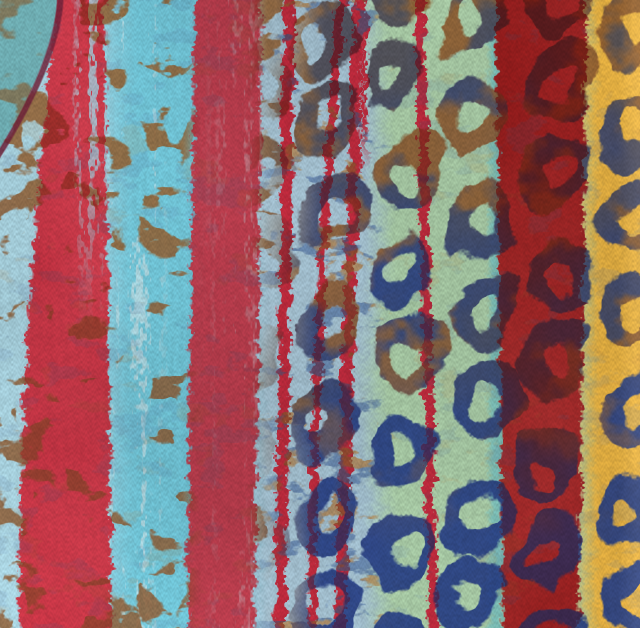
Reproduce this pattern procedurally as a Shadertoy shader.

```glsl
float hash(vec2 p) {
    return fract(sin(dot(p, vec2(127.1, 311.7))) * 43758.5453);
}

float noise(vec2 p) {
    vec2 i = floor(p), f = fract(p);
    f = f * f * (3.0 - 2.0 * f);
    return mix(mix(hash(i), hash(i + vec2(1, 0)), f.x),
               mix(hash(i + vec2(0, 1)), hash(i + vec2(1, 1)), f.x), f.y);
}

float fbm(vec2 p) {
    float sum = 0.0, amp = 0.53;
    for (int i = 0; i < 4; i++) {
        sum += amp * noise(p);
        p = p * 2.03 + 17.3;
        amp *= 0.5;
    }
    return sum;
}

float band(float x, float left, float right, float soft) {
    return smoothstep(left - soft, left + soft, x)
         * (1.0 - smoothstep(right - soft, right + soft, x));
}

// Signed distance to a staggered field of lobed, tilted leopard rings
float rosettes(vec2 p) {
    vec2 cellSize = vec2(0.118, 0.148);
    p += 0.026 * (vec2(noise(p * 24.0), noise(p * 24.0 + 40.0)) - 0.5);
    p += 0.008 * (vec2(noise(p * 75.0), noise(p * 75.0 + 9.0)) - 0.5);
    float column = floor(p.x / cellSize.x), nearest = 1.0;
    for (int i = -1; i <= 1; i++) {
        float c = column + float(i);
        float shift = 0.5 * mod(c, 2.0);
        float row = floor(p.y / cellSize.y - shift);
        for (int j = -1; j <= 1; j++) {
            vec2 id = vec2(c, row + float(j));
            float h = hash(id + 3.0), k = hash(id + 31.0);
            vec2 center = (id + vec2(0.5, 0.5 + shift) + 0.24 * (vec2(h, k) - 0.5)) * cellSize;
            float tilt = 0.2 + 0.6 * k;
            vec2 r = mat2(cos(tilt), sin(tilt), -sin(tilt), cos(tilt)) * (p - center);
            r.x *= 1.25;
            float angle = atan(r.y, r.x);
            float radius = 0.040 + 0.007 * h + 0.003 * sin(3.0 * angle + 6.3 * k);
            float width = 0.018 + 0.005 * sin(angle + 6.3 * h);
            nearest = min(nearest, abs(length(r) - radius) - width);
        }
    }
    return nearest;
}

void mainImage(out vec4 fragColor, in vec2 fragCoord) {
    vec2 p = fragCoord / iResolution.x;
    float y = fragCoord.y / iResolution.y;
    float grain = noise(p * 260.0) - 0.5;
    float x = p.x + 0.010 * (noise(p * vec2(45.0, 85.0)) - 0.5) + 0.009 * grain;
    float cloud = fbm(p * 5.0), blot = fbm(p * vec2(20.0, 30.0) + 5.0);

    // Ground: pale blue, cyan, grey blue, green, yellow
    vec3 col = mix(vec3(0.64, 0.80, 0.85), vec3(0.43, 0.75, 0.82), smoothstep(0.12, 0.22, x));
    col = mix(col, vec3(0.62, 0.73, 0.79), smoothstep(0.36, 0.42, x));
    col = mix(col, vec3(0.64, 0.77, 0.63), smoothstep(0.55, 0.61, x + 0.06 * (cloud - 0.5)));
    col = mix(col, vec3(0.40, 0.70, 0.72), 0.7 * band(x, 0.765, 0.785, 0.008));
    col = mix(col, vec3(0.87, 0.67, 0.25), smoothstep(0.89, 0.94, x));

    // Dry-brush streaks along the stripes
    float streak = 0.6 * noise(vec2(p.x * 120.0, y * 4.0)) + 0.4 * noise(p * vec2(280.0, 110.0));
    col = mix(col, vec3(0.75, 0.84, 0.86), 0.7 * smoothstep(0.58, 0.75, streak) * band(x, 0.17, 0.25, 0.03));

    // Broad and narrow red stripes
    float wide = band(x, 0.03 + 0.06 * y * y, 0.175 - 0.012 * y, 0.003);
    wide *= 1.0 - 0.8 * smoothstep(0.60, 0.72, streak) * smoothstep(0.45, 0.8, y) * smoothstep(0.10, 0.14, x);
    float faded = band(x, 0.292 + 0.012 * y, 0.398 + 0.012 * y, 0.003);
    float dark = band(x, 0.785 - 0.01 * y, 0.905 + 0.012 * y, 0.003);
    float thin = band(x, 0.429 + 0.014 * y, 0.447 + 0.014 * y, 0.002);
    thin = max(thin, band(x, 0.481 + 0.045 * y * y, 0.494 + 0.048 * y * y, 0.002));
    thin = max(thin, band(x, 0.521 + 0.032 * y, 0.540 + 0.030 * y, 0.002));
    thin = max(thin, band(x, 0.669 - 0.020 * y, 0.684 - 0.020 * y, 0.002));
    thin = max(thin, band(x, 0.566, 0.573, 0.002) * smoothstep(0.72, 0.82, y));
    col = mix(col, vec3(0.77, 0.22, 0.28) + 0.10 * (cloud - 0.5), wide);
    vec3 fadedRed = mix(vec3(0.70, 0.23, 0.29), vec3(0.72, 0.50, 0.54),
        0.7 * smoothstep(0.56, 0.80, streak) * smoothstep(0.30, 0.38, x));
    col = mix(col, fadedRed, faded);
    col = mix(col, vec3(0.72, 0.16, 0.23), thin);
    col = mix(col, vec3(0.60, 0.14, 0.14) + 0.10 * (cloud - 0.5), dark);
    float red = max(max(wide, faded), max(thin, dark));

    // Leopard ink: whole on the right, broken fragments on the left
    float side = smoothstep(0.40, 0.50, p.x + 0.08 * (cloud - 0.5));
    float ring = rosettes(p + vec2(0.02, 0.03)) + 0.003 * grain;
    float ink = 1.0 - smoothstep(-0.003, 0.003, ring);
    float remnant = smoothstep(0.53, 0.60, blot + 0.10 * (y - 0.6)) * (1.0 - band(p.x, 0.30, 0.40, 0.02));
    ink *= mix(0.85 * remnant, 0.93, side);
    float rust = smoothstep(0.25, 0.85, y + 0.9 * (cloud - 0.5));
    vec3 inkColor = mix(vec3(0.15, 0.24, 0.50), vec3(0.29, 0.28, 0.32), rust);
    float orange = smoothstep(0.50, 0.68, fbm(p * 13.0 + 8.0) + 0.10 * (y - 0.6));
    orange = max(0.8 * orange * smoothstep(0.1, 0.5, y), 0.85 * (1.0 - side));
    inkColor = mix(inkColor, vec3(0.60, 0.37, 0.15), orange);
    vec3 stained = mix(inkColor, col * (0.35 + 0.7 * inkColor), red * mix(0.45, 0.85, rust));
    col = mix(col, stained, ink);

    // Small blue and ochre smudges between the rings
    float smudge = smoothstep(0.57, 0.66, fbm(p * vec2(24.0, 40.0) + 60.0));
    smudge *= 0.2 + 0.8 * band(p.x, 0.42, 0.60, 0.03);
    vec3 smudgeColor = mix(vec3(0.30, 0.42, 0.60), vec3(0.66, 0.45, 0.22), smoothstep(0.50, 0.62, blot));
    col = mix(col, smudgeColor * mix(1.0, 0.75, red), 0.7 * smudge * (1.0 - ink));

    // Folded corner with a shaded seam
    float t = max(1.0 - y, 0.0) / 0.25;
    float fold = p.x - 0.098 * (1.0 - pow(t, 1.6));
    vec3 flap = mix(vec3(0.42, 0.66, 0.68), vec3(0.48, 0.46, 0.36), smoothstep(0.50, 0.64, blot));
    col = mix(col, flap, 1.0 - smoothstep(-0.010, -0.007, fold));
    col = mix(col, vec3(0.42, 0.13, 0.22), 0.85 * band(fold, -0.009, 0.001, 0.002));

    // Knit weave, cloth grain and soft light
    float knit = sin(p.x * 900.0) * sin(p.y * 750.0 + 1.5 * sin(p.x * 450.0));
    col *= 1.0 + 0.035 * knit + 0.10 * grain + 0.14 * (fbm(p * 3.0 + 21.0) - 0.5);
    col += 0.06 * smoothstep(0.96, 1.0, p.x);
    fragColor = vec4(clamp(col, 0.0, 1.0), 1.0);
}
```
